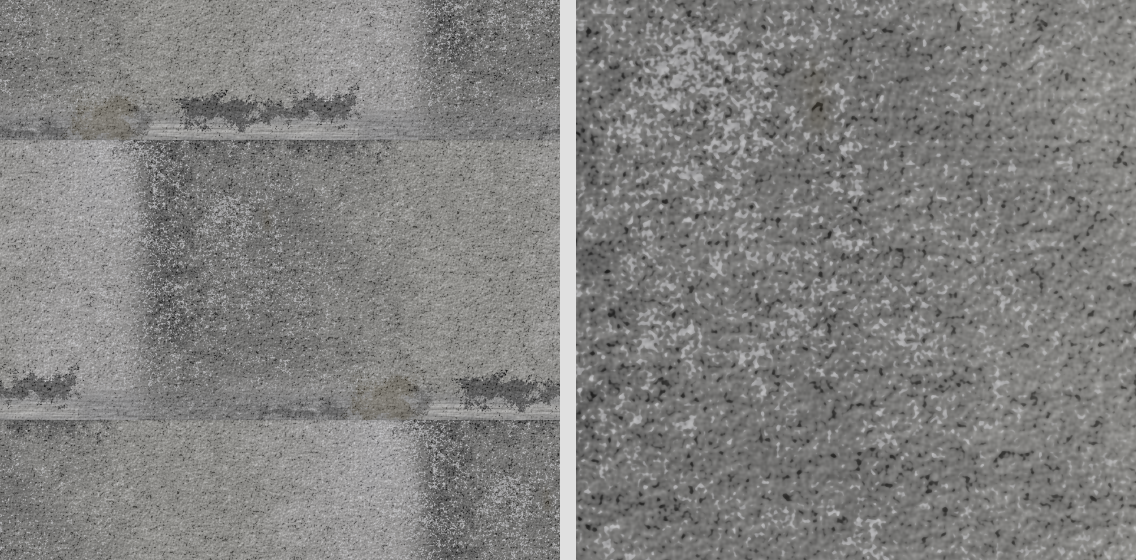
Left: the whole. Right: its middle third, enlarged.
Give the GLSL for this texture, as a WebGL 2 fragment shader.

```glsl
#version 300 es
precision highp float;
// Weathered concrete blocks in running bond: one block wide, two courses high,
// each course shifted by half a block. Gradient noise that wraps on the same bond
// drives the ragged stains, pale flecks, grain and the striated mortar bed.
uniform vec2 u_resolution;
out vec4 fragColor;

const vec2 BLOCK = vec2(1.0, 0.5);          // block size in canvas units
const vec2 CORNER = vec2(0.247, 0.25);      // upper left corner of one block
const float COURSE_SHIFT = 0.5;
const vec3 DARK_STAIN = vec3(0.31, 0.31, 0.312);
const vec3 SHADED = vec3(0.462, 0.46, 0.455);
const vec3 CONCRETE = vec3(0.553, 0.55, 0.537);
const vec3 PALE = vec3(0.603, 0.598, 0.597);
const vec3 FLECK = vec3(0.70, 0.70, 0.712);
const vec3 MORTAR = vec3(0.52, 0.52, 0.525);
const vec3 LIME = vec3(0.68, 0.675, 0.665);
const vec3 RUST = vec3(0.475, 0.455, 0.41);
const float GRAIN = 0.10;
const float RELIEF = 0.115;
const float PITS = 0.15;

// Unit gradient of a lattice corner, wrapped on the running bond
vec2 cornerGradient(vec2 c, vec2 cells) {
    float course = floor(c.y / (cells.y * BLOCK.y));
    c.y -= course * cells.y * BLOCK.y;
    c.x = mod(c.x - course * COURSE_SHIFT * cells.x, cells.x);
    uint h = uint(c.x) * 1597u + uint(c.y) * 51749u + uint(cells.x) * 7919u + uint(cells.y) * 3571u;
    h = (h ^ (h >> 15)) * 73244475u;
    h = (h ^ (h >> 13)) * 73244475u;
    float angle = float((h ^ (h >> 16)) & 65535u) / 65536.0 * 6.28318;
    return vec2(cos(angle), sin(angle));
}

// Gradient noise, about -1 to 1; cells must be even
float noise(vec2 p, vec2 cells) {
    p *= cells;
    vec2 c = floor(p), f = p - c;
    vec2 w = f * f * f * (f * (f * 6.0 - 15.0) + 10.0);
    vec2 right = vec2(1, 0), down = vec2(0, 1);
    float a = dot(cornerGradient(c, cells), f);
    float b = dot(cornerGradient(c + right, cells), f - right);
    float d = dot(cornerGradient(c + down, cells), f - down);
    float e = dot(cornerGradient(c + 1.0, cells), f - 1.0);
    return 1.4 * mix(mix(a, b, w.x), mix(d, e, w.x), w.y);
}

float fbm(vec2 p, vec2 cells) {
    float sum = 0.0, amp = 0.55;
    for (int i = 0; i < 4; i++) {
        sum += amp * noise(p, cells);
        cells *= 2.0;
        amp *= 0.55;
    }
    return sum;
}

// Rough surface height: pits plus shallow horizontal ripples
float height(vec2 p) {
    return 0.5 * noise(p, vec2(128)) + 0.55 * noise(p, vec2(236)) + 0.5 * noise(p, vec2(36, 90));
}

// Soft box mask around a centre, wrapping sideways; ragged shifts its outline
float stain(vec2 p, vec2 centre, vec2 halfSize, float ragged, float soft) {
    vec2 d = p - centre;
    d.x -= round(d.x);
    d = abs(d) - halfSize;
    float dist = length(max(d, 0.0)) + min(max(d.x, d.y), 0.0);
    return 1.0 - smoothstep(-soft, soft, dist + ragged);
}

void main() {
    vec2 uv = gl_FragCoord.xy / u_resolution.y;
    vec2 p = vec2(uv.x, 1.0 - uv.y) - CORNER;
    float course = floor(p.y / BLOCK.y);
    vec2 b = vec2(fract(p.x - course * COURSE_SHIFT), p.y - course * BLOCK.y);
    float edge = b.x - round(b.x);

    // Shared noise fields
    float broad = fbm(p, vec2(10));
    float rough = fbm(p, vec2(40));
    float fine = 0.4 * noise(p, vec2(120)) + 0.5 * noise(p, vec2(230)) + 0.5 * noise(p, vec2(390));
    float streak = noise(p, vec2(26, 10)) + 0.5 * noise(p, vec2(50, 24));
    float ragged = 0.012 * broad + 0.024 * rough + 0.012 * fine;

    // Block face: shaded left, plain middle, pale right
    vec3 face = mix(SHADED, CONCRETE, smoothstep(0.2, 0.55, b.x + 0.12 * broad));
    face = mix(face, PALE, smoothstep(0.66, 0.88, b.x + 0.1 * broad));
    float side = smoothstep(-0.035, 0.035, edge + 2.2 * ragged);
    if (abs(edge) < 0.1) face = mix(PALE, SHADED, side);
    float paleSide = 1.0 - side * step(abs(edge), 0.1);
    face = mix(face, FLECK, 0.5 * paleSide * stain(b, vec2(0.93, 0.05), vec2(0.03, 0.07), 3.0 * ragged, 0.07));
    face += 0.03 * broad + 0.05 * rough;

    // Dark damp along the left edge and under the bed above
    float damp = stain(b, vec2(0.045, 0.17), vec2(0.03, 0.18), 3.0 * ragged, 0.06) * side;
    float drip = stain(b, vec2(0.2, 0.0), vec2(0.24, 0.014), 2.2 * ragged, 0.024);
    face = mix(face, DARK_STAIN, max(0.68 * damp, 0.6 * drip));

    // Pale flecks, gathered in vertical runs and along the damp edge
    float gather = 0.2 * streak + 0.18 * stain(b, vec2(0.16, 0.2), vec2(0.1, 0.12), 0.0, 0.09)
        + 0.3 * stain(b, vec2(0.15, 0.12), vec2(0.018, 0.02), ragged, 0.02)
        + 0.22 * stain(b, vec2(0.0, 0.2), vec2(0.05, 0.22), 0.0, 0.07)
        + 0.15 * stain(b, vec2(0.85, 0.0), vec2(0.2, 0.04), 0.0, 0.04);
    float plain = smoothstep(0.3, 0.55, b.x) * (1.0 - smoothstep(0.75, 0.9, b.x));
    float flecks = smoothstep(0.26, 0.66, fine + 0.5 * rough + gather);
    face = mix(face, FLECK, 0.62 * flecks * (1.0 - 0.7 * plain));
    face = mix(face, RUST * 0.85, 0.6 * stain(b, vec2(0.23, 0.14), vec2(0.004, 0.018), 0.4 * ragged, 0.012));

    // Mortar bed: smear, striations broken by wear, and a bright lime strip
    float lines = noise(p, vec2(8, 220)) + 0.7 * noise(p, vec2(24, 380));
    float bed = smoothstep(0.435, 0.47, b.y + 0.8 * ragged) * mix(0.45, 0.75, smoothstep(0.15, 0.3, b.x));
    vec3 color = mix(face, MORTAR + 0.08 * lines + 0.06 * rough, bed);
    color = mix(color, PALE, 0.5 * stain(b, vec2(0.26, 0.44), vec2(0.11, 0.012), 0.8 * ragged, 0.018));
    color = mix(color, DARK_STAIN, 0.45 * stain(b, vec2(0.29, 0.484), vec2(0.07, 0.011), 1.3 * ragged, 0.01));
    float strip = stain(b, vec2(0.7, 0.483), vec2(0.2, 0.012), 0.7 * ragged, 0.014);
    strip *= 1.0 - 0.7 * smoothstep(0.78, 0.95, b.x + 0.15 * broad);
    color = mix(color, LIME + 0.14 * lines, 0.8 * strip * (0.85 + 0.4 * min(rough, 0.0)));

    // Rust patch and the row of dark crusts above the strip
    color = mix(color, RUST + 0.14 * rough, 0.62 * stain(b, vec2(0.44, 0.464), vec2(0.045, 0.034), 1.8 * ragged, 0.016));
    float crust = stain(b, vec2(0.64, 0.449), vec2(0.055, 0.021), 1.5 * ragged, 0.008);
    crust = max(crust, 0.85 * stain(b, vec2(0.75, 0.453), vec2(0.045, 0.011), 1.4 * ragged, 0.008));
    crust = max(crust, 0.9 * stain(b, vec2(0.835, 0.44), vec2(0.045, 0.02), 1.5 * ragged, 0.008));
    crust = max(crust, 0.6 * stain(b, vec2(0.508, 0.465), vec2(0.01, 0.02), ragged, 0.009));
    color = mix(color, DARK_STAIN + 0.05 * rough, 0.78 * crust);

    // Thin broken shadow in the joint
    float joint = 1.0 - smoothstep(0.0, 0.004, min(b.y, BLOCK.y - b.y));
    color -= 0.07 * joint * clamp(0.5 + broad + rough, 0.0, 1.0);

    // Relief lit from above, grain and sparse dark pits
    float slope = height(p) - height(p + vec2(0.0012, 0.002));
    float pits = smoothstep(0.3, 0.75, -fine - 0.4 * rough - 0.3 * slope);
    color += (RELIEF * slope + GRAIN * fine - PITS * pits) * (1.0 - 0.35 * bed);
    fragColor = vec4(clamp(color, 0.0, 1.0), 1.0);
}
```
